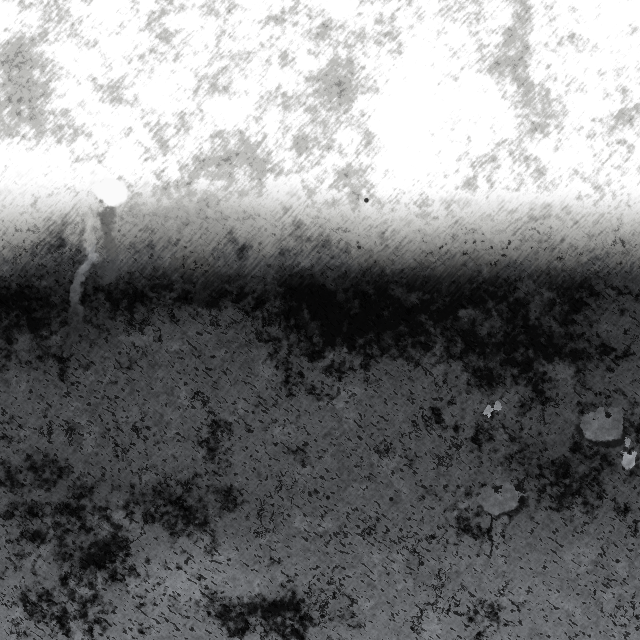
Write a three.js fragment shader that draws this texture.

```glsl
// Weathered plaster: a bright scratched upper band fades through grey haze
// into a sooty belt and dark stone. Layered gradient noise makes the mottling,
// stretched noise the brush strokes, and jittered cells the round pits.
varying vec2 vUv;

vec2 hash2(vec2 c) {
  return fract(sin(vec2(dot(c, vec2(127.1, 311.7)), dot(c, vec2(269.5, 183.3)))) * 43758.5);
}

vec2 gradient(vec2 c) {
  float a = 6.2832 * hash2(c).x;
  return vec2(cos(a), sin(a));
}

// Gradient noise, roughly -1 to 1
float noise(vec2 p) {
  vec2 i = floor(p), f = fract(p), e = vec2(1.0, 0.0);
  vec2 u = f * f * f * (f * (f * 6.0 - 15.0) + 10.0);
  float low = mix(dot(gradient(i), f), dot(gradient(i + e), f - e), u.x);
  float high = mix(dot(gradient(i + e.yx), f - e.yx), dot(gradient(i + 1.0), f - 1.0), u.x);
  return 1.5 * mix(low, high, u.y);
}

float fbm(vec2 p) {
  float sum = 0.0, amp = 0.6;
  for (int i = 0; i < 5; i++) {
    sum += amp * noise(p);
    p = mat2(1.6, 1.2, -1.2, 1.6) * p + 7.3;
    amp *= 0.62;
  }
  return sum;
}

// Noise drawn out along a direction
float strokes(vec2 p, vec2 dir, vec2 freq) {
  return noise(vec2(dot(p, dir), dot(p, vec2(-dir.y, dir.x))) * freq);
}

// Soft ellipse: centre in xy, radii in zw
float spot(vec2 p, vec4 s) {
  vec2 q = (p - s.xy) / s.zw;
  return exp(-dot(q, q));
}

// Ragged solid ellipse
float flake(vec2 p, vec4 s, float rough) {
  return 1.0 - smoothstep(0.85, 1.05, length((p - s.xy) / s.zw) + 0.5 * rough);
}

float line(vec2 p, vec2 a, vec2 b, float width) {
  vec2 d = b - a;
  float t = clamp(dot(p - a, d) / dot(d, d), 0.0, 1.0);
  return 1.0 - smoothstep(0.4 * width, width, length(p - a - d * t));
}

// One jittered disc in some of the cells of a grid
float discs(vec2 p, float cells) {
  vec2 id = floor(p * cells), h = hash2(id + 31.0);
  float d = length(fract(p * cells) - 0.25 - 0.5 * h) / cells;
  return step(hash2(id + 5.0).y, 0.12) * (1.0 - smoothstep(0.0025, 0.0045, d));
}

void main() {
  vec2 p = vUv;
  float broad = fbm(p * 5.0 + 3.0), mid = fbm(p * 14.0), fine = fbm(p * 46.0);
  float grit = fbm(p * 110.0 + 40.0);
  vec2 w = p + 0.02 * vec2(mid, fine), bent = p + 0.004 * vec2(mid, broad);
  float rising = strokes(bent, vec2(0.71), vec2(35.0, 230.0)) + 0.6 * strokes(p, vec2(0.64, 0.77), vec2(60.0, 330.0));
  float falling = strokes(bent, vec2(0.83, -0.56), vec2(60.0, 190.0)) + 0.8 * strokes(bent, vec2(0.75, -0.66), vec2(120.0, 330.0));

  // Dark stone, lighter toward the bottom
  float stone = 0.25 + 0.06 * (1.0 - smoothstep(0.36, 0.53, p.y)) + 0.13 * (1.0 - smoothstep(0.0, 0.28, p.y));
  stone += 0.06 * broad + 0.06 * mid + 0.08 * fine + 0.08 * grit + 0.04 * falling + 0.03 * rising;
  stone += 0.1 * (spot(w, vec4(0.28, 0.09, 0.09, 0.06)) + spot(w, vec4(0.17, 0.18, 0.05, 0.03)));

  // Soot: a wavy belt and separate stains, eaten into by noise
  float soot = 0.45 * spot(w, vec4(0.25, 0.55, 0.45, 0.06)) + 0.55 * spot(w, vec4(0.52, 0.5, 0.11, 0.06));
  soot += 0.5 * spot(w, vec4(0.04, 0.48, 0.11, 0.08)) + 0.5 * spot(w, vec4(0.83, 0.44, 0.18, 0.08));
  soot += 0.6 * spot(w, vec4(0.89, 0.27, 0.14, 0.09)) + 0.65 * spot(w, vec4(0.13, 0.12, 0.1, 0.08));
  soot += 0.5 * spot(w, vec4(0.43, 0.04, 0.14, 0.04)) + 0.45 * spot(w, vec4(0.28, 0.2, 0.13, 0.05));
  soot += 0.4 * spot(w, vec4(0.06, 0.25, 0.12, 0.06)) + 0.35 * spot(w, vec4(0.8, 0.56, 0.3, 0.05));
  soot += 0.2 * spot(w, vec4(0.45, 0.48, 0.7, 0.08)) - 0.4 * spot(w, vec4(0.33, 0.48, 0.08, 0.04));
  soot = smoothstep(0.04, 0.85, soot + 0.5 * mid + 0.5 * fine + 0.4 * broad + 0.35 * grit);
  stone *= 1.0 - 0.88 * soot;

  // Short cracks and slanted pits, clustered
  float crack = 1.0 - smoothstep(0.0, 0.08, abs(fbm(w * 12.0 + 20.0)));
  crack *= smoothstep(0.1, 0.4, noise(p * 11.0 + 9.0) + 0.5 * fine);
  float pits = smoothstep(0.4, 0.85, falling + 0.7 * grit + 0.5 * mid);
  stone *= (1.0 - 0.7 * crack) * (1.0 - 0.65 * pits);
  stone += 0.07 * smoothstep(0.1, 0.6, fbm(w * 20.0 + 60.0));

  // Bright coat with grey worn patches
  float wear = 0.4 * spot(p, vec4(0.53, 0.86, 0.08, 0.12)) + 0.3 * spot(p, vec4(0.04, 0.85, 0.07, 0.12));
  wear += 0.35 * spot(p, vec4(0.81, 0.94, 0.06, 0.09)) + 0.3 * spot(p, vec4(0.36, 0.74, 0.14, 0.06));
  wear -= 0.45 * spot(p, vec4(0.65, 0.84, 0.08, 0.12)) + 0.25 * spot(p, vec4(0.28, 0.87, 0.1, 0.09));
  wear += 0.55 * mid + 0.45 * fine + 0.4 * broad + 0.2 * rising + 0.2 * grit;
  float coat = 1.01 - 0.27 * smoothstep(-0.1, 0.5, wear) - 0.2 * smoothstep(0.55, 1.1, wear + 0.4 * grit);

  // Hazy boundary, ragged where it meets the soot
  float level = p.y + 0.032 * broad + 0.026 * mid + 0.018 * fine + 0.012 * rising + 0.006 * grit;
  level -= 0.03 * spot(p, vec4(0.28, 0.66, 0.13, 0.06));
  float haze = smoothstep(0.55, 0.71, level);
  float tone = mix(stone, coat, haze);
  float flecks = smoothstep(0.35, 0.65, 0.6 * fine + 0.6 * grit + 0.4 * mid);
  tone *= 1.0 - 0.7 * flecks * spot(p, vec4(0.5, 0.59, 2.0, 0.05));

  // Pale cap and drip beside a dark run
  tone = mix(tone, 0.3, 0.6 * line(w, vec2(0.177, 0.67), vec2(0.165, 0.57), 0.014));
  float drip = line(w, vec2(0.143, 0.66), vec2(0.112, 0.46), 0.012);
  tone = mix(tone, mix(0.2, 0.75, smoothstep(0.48, 0.66, p.y)) + 0.2 * fine, 0.7 * drip);
  tone = mix(tone, 0.98, flake(p, vec4(0.175, 0.698, 0.036, 0.026), mid));

  // Peeled flakes with shadowed rims, a thin stem and bright crumbs
  vec4 upper = vec4(0.94, 0.335, 0.035, 0.025), lower = vec4(0.782, 0.22, 0.035, 0.023);
  vec4 shade = vec4(0.003, -0.005, 0.004, 0.003);
  tone = mix(tone, 0.06, 0.75 * max(flake(p, upper + shade, mid), flake(p, lower + shade, mid)));
  tone = mix(tone, 0.36 + 0.1 * fine + 0.08 * grit, max(flake(w, upper, fine), flake(w, lower, fine)));
  tone *= 1.0 - 0.7 * line(w, vec2(0.775, 0.19), vec2(0.765, 0.135), 0.003);
  float crumbs = max(flake(w, vec4(0.976, 0.285, 0.012, 0.02), fine), flake(w, vec4(0.767, 0.36, 0.01, 0.008), fine));
  tone = mix(tone, 0.55 + 0.2 * fine, crumbs);

  // Round pits, then cool shadows and faintly warm haze
  tone *= 1.0 - 0.7 * discs(p, 11.0);
  vec3 tint = mix(vec3(0.98, 1.0, 1.03), vec3(1.0, 1.0, 0.985), smoothstep(0.0, 0.3, haze));
  tint = mix(tint, vec3(1.0), smoothstep(0.7, 0.95, tone));
  gl_FragColor = vec4(clamp(tone * tint, 0.0, 1.0), 1.0);
}
```
